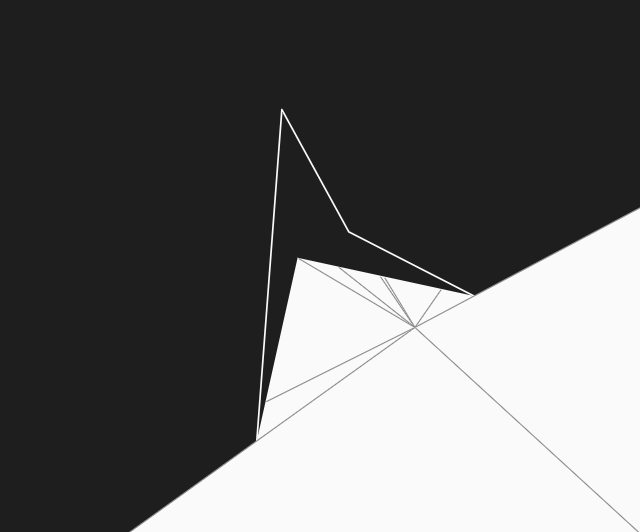
A WebGL 1 fragment shader for this background:

```glsl
precision highp float;
// A pale wedge and triangle on a dark field, with thin grey spokes meeting
// at a hub and a white angular outline above. Shapes are signed distances
// from half-planes; lines are distances to segments, all antialiased.

uniform vec2 u_resolution;

const vec2 VIEW = vec2(1.2, 1.0);          // visible extent in scene units
const vec3 DARK = vec3(0.118);
const vec3 PALE = vec3(0.98);
const vec3 GREY = vec3(0.55);
const float SPOKE_HALF = 0.00105;
const float OUTLINE_HALF = 0.0016;

const vec2 HUB = vec2(0.778, 0.3845);
const vec2 TOP = vec2(0.558, 0.5155);      // triangle corners
const vec2 RIGHT = vec2(0.8885, 0.4437);
const vec2 LEFT = vec2(0.4815, 0.1715);
const vec2 WEDGE_LEFT = vec2(0.2435, 0.0); // wedge edges at the canvas border
const vec2 WEDGE_RIGHT = vec2(1.2, 0.6094);
const vec2 PEAK = vec2(0.5285, 0.7940);    // outline corners
const vec2 ELBOW = vec2(0.654, 0.5642);

const int SPOKES = 9;

// Distance to the segment a-b
float segment(vec2 p, vec2 a, vec2 b) {
  vec2 ab = b - a;
  float t = clamp(dot(p - a, ab) / dot(ab, ab), 0.0, 1.0);
  return length(p - a - t * ab);
}

// Signed distance to the line a-b, negative on its right-hand side
float halfPlane(vec2 p, vec2 a, vec2 b) {
  vec2 dir = normalize(b - a);
  return dot(p - a, vec2(-dir.y, dir.x));
}

// Pixel coverage of a signed distance
float cover(float d, float pixel) {
  return clamp(0.5 - d / pixel, 0.0, 1.0);
}

// Triangle joined to the wedge below the hub
float paleShape(vec2 p) {
  float wedge = max(halfPlane(p, WEDGE_LEFT, HUB), halfPlane(p, HUB, WEDGE_RIGHT));
  float triangle = max(halfPlane(p, LEFT, TOP), halfPlane(p, TOP, RIGHT));
  triangle = max(triangle, halfPlane(p, RIGHT, LEFT));
  return min(wedge, triangle);
}

float outline(vec2 p) {
  float d = min(segment(p, LEFT, PEAK), segment(p, PEAK, ELBOW));
  return min(d, segment(p, ELBOW, RIGHT));
}

// Nearest of the lines running out from the hub
float spokes(vec2 p) {
  vec2 ends[SPOKES];
  ends[0] = WEDGE_LEFT;
  ends[1] = WEDGE_RIGHT;
  ends[2] = vec2(1.197, 0.0);
  ends[3] = TOP + vec2(0.003, -0.002);
  ends[4] = vec2(0.636, 0.4970);
  ends[5] = vec2(0.714, 0.4790);
  ends[6] = vec2(0.722, 0.4770);
  ends[7] = vec2(0.8266, 0.4547);
  ends[8] = vec2(0.500, 0.2453);
  float d = 1.0;
  for (int i = 0; i < SPOKES; i++) {
    d = min(d, segment(p, HUB, ends[i]));
  }
  return d;
}

void main() {
  vec2 p = gl_FragCoord.xy / u_resolution * VIEW;
  float pixel = 1.0 / u_resolution.y;

  vec3 color = DARK;
  color = mix(color, PALE, cover(outline(p) - OUTLINE_HALF, pixel));
  color = mix(color, PALE, cover(paleShape(p), pixel));
  color = mix(color, GREY, cover(spokes(p) - SPOKE_HALF, pixel));
  gl_FragColor = vec4(color, 1.0);
}
```
